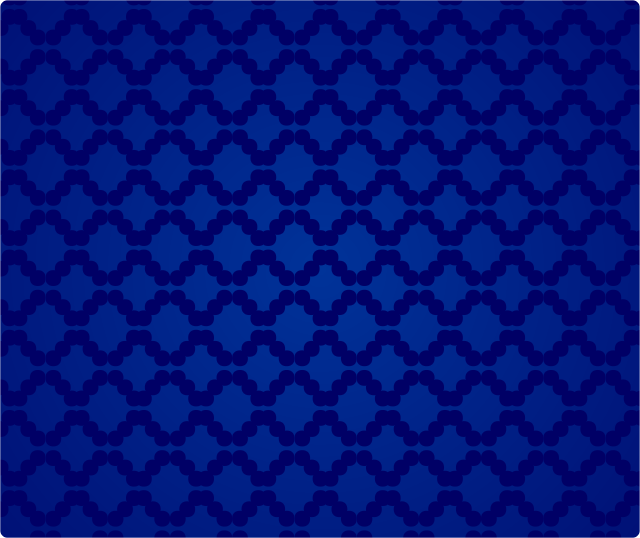
Reproduce this pattern procedurally as a WebGL 2 fragment shader.

```glsl
#version 300 es
precision highp float;
// Scalloped lattice: zigzag chains of dark round beads over a blue radial glow.
// Mirror-folding the plane reduces each repeat to a quarter cell of three beads,
// and the whole panel is clipped to a card with small rounded corners.

uniform vec2 u_resolution;
out vec4 fragColor;

const vec3 GLOW_CENTER = vec3(0.0, 0.2, 0.6);
const vec3 NAVY = vec3(0.0, 0.0, 0.4);
const vec3 PAPER = vec3(1.0);

const float COLUMNS = 10.286;                // repeats across the canvas
const vec2 PERIOD = vec2(1.0, 1.289);        // repeat size, in column widths
const vec2 PHASE = vec2(-0.411, 0.341);      // mirror axes relative to the center
const float BEAD_RADIUS = 0.127;
const float BEAD_POWER = 2.25;               // slightly squarer than a circle
const float GLOW_RADIUS = 0.965;             // in canvas widths
const float CORNER_RADIUS = 0.011;
const float CARD_INSET = 0.0005;

// Offset to the nearest mirror axis, made positive
vec2 mirrorFold(vec2 p, vec2 period) {
    return abs(p - period * round(p / period));
}

// Approximate signed distance to a softly squared bead
float beadDistance(vec2 p, float radius, float power) {
    vec2 q = pow(abs(p) + 1e-5, vec2(power));
    return pow(q.x + q.y, 1.0 / power) - radius;
}

// Beads step down from a touching pair to an overlapping pair
float chainDistance(vec2 p, float radius) {
    vec2 beads[3] = vec2[3](vec2(0.125, 0.487), vec2(0.277, 0.335), vec2(0.420, 0.156));
    float d = 1e3;
    for (int i = 0; i < 3; i++) {
        d = min(d, beadDistance(p - beads[i], radius, BEAD_POWER));
    }
    return d;
}

float roundedBox(vec2 p, vec2 halfSize, float radius) {
    vec2 q = abs(p) - halfSize + radius;
    return length(max(q, 0.0)) + min(max(q.x, q.y), 0.0) - radius;
}

// Antialiased coverage of the inside of a distance field
float coverage(float d, float pixel) {
    return clamp(0.5 - d / pixel, 0.0, 1.0);
}

void main() {
    // Centered coordinates in canvas widths
    float pixel = 1.0 / u_resolution.x;
    vec2 uv = (gl_FragCoord.xy - 0.5 * u_resolution) * pixel;

    // Background glow
    vec3 color = mix(GLOW_CENTER, NAVY, clamp(length(uv) / GLOW_RADIUS, 0.0, 1.0));

    // Bead chains
    vec2 cell = mirrorFold(uv * COLUMNS - PHASE, PERIOD);
    float chain = chainDistance(cell, BEAD_RADIUS);
    color = mix(color, NAVY, coverage(chain, pixel * COLUMNS));

    // Rounded card edge
    vec2 halfCard = 0.5 * u_resolution * pixel - CARD_INSET;
    float card = roundedBox(uv, halfCard, CORNER_RADIUS);
    color = mix(PAPER, color, coverage(card, pixel));

    fragColor = vec4(color, 1.0);
}
```
